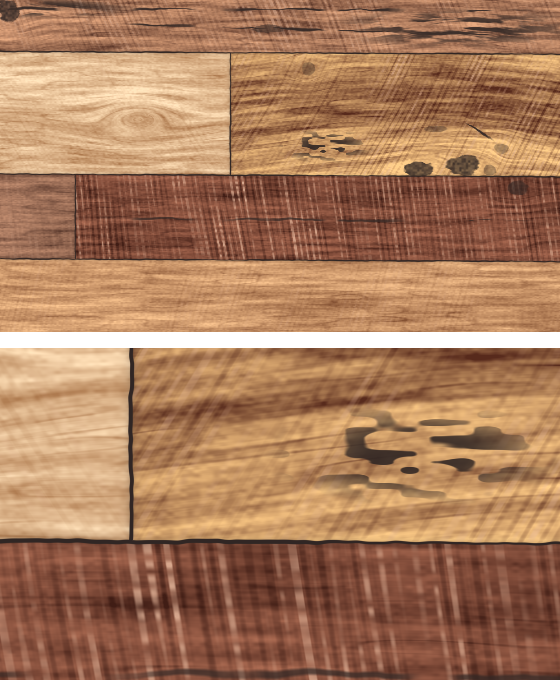
Top: the whole. Bottom: its middle third, enlarged.
This texture is drawn by a Shadertoy shader. Its source:

```glsl
// Reclaimed oak planks in four rows, with saw marks, knots, cracks and dark seams.
#define SEAM_ROWS vec3(0.845, 0.476, 0.2205) // heights of the long seams
#define SEAM_ENDS vec2(0.694, 0.227)         // butt joints in rows two and three
#define SEAM_WIDTH 0.0022
#define TILT 0.005
#define GRAIN 1.15
#define STREAK 0.6
#define FIBRE 0.34
#define SAW_PITCH 58.0
#define GRIT 0.26
#define CHAR_COLOR vec3(0.19, 0.15, 0.14)
#define SAW_GLINT vec3(0.92, 0.74, 0.63)

// Colours and saw marks (lean, strength) of each board
const vec3 DARK[6] = vec3[6](
    vec3(.39, .24, .18), vec3(.69, .49, .32), vec3(.42, .24, .16),
    vec3(.36, .23, .18), vec3(.30, .15, .11), vec3(.57, .37, .24));
const vec3 PALE[6] = vec3[6](
    vec3(.84, .61, .46), vec3(.98, .85, .69), vec3(.94, .74, .49),
    vec3(.72, .52, .41), vec3(.62, .38, .29), vec3(.93, .72, .52));
const vec2 SAW[6] = vec2[6](
    vec2(.40, .50), vec2(.60, .14), vec2(-.52, .62),
    vec2(.10, .15), vec2(.13, .85), vec2(-.30, .22));

// Knots: centre, then radii
const int KNOTS = 9;
const vec4 KNOT[KNOTS] = vec4[KNOTS](
    vec4(.928, .793, .020, .022), vec4(1.31, .612, .036, .010),
    vec4(1.26, .490, .046, .024), vec4(1.397, .502, .052, .034),
    vec4(1.511, .552, .025, .018), vec4(.808, .913, .055, .014),
    vec4(.026, .970, .035, .036), vec4(1.56, .435, .035, .024),
    vec4(1.474, .487, .022, .018));

float hash(vec2 p) { return fract(sin(dot(p, vec2(127.1, 311.7))) * 43758.5453); }

float noise(vec2 p) {
    vec2 i = floor(p), f = fract(p);
    f = f * f * (3.0 - 2.0 * f);
    return mix(mix(hash(i), hash(i + vec2(1, 0)), f.x),
               mix(hash(i + vec2(0, 1)), hash(i + vec2(1, 1)), f.x), f.y);
}

float fbm(vec2 p) {
    float sum = 0.0;
    for (float amp = 0.533; amp > 0.05; amp *= 0.5) {
        sum += amp * noise(p);
        p = p * 2.03 + 11.7;
    }
    return sum;
}

int boardAt(vec2 p) {
    float y = p.y + TILT * p.x;
    if (y > SEAM_ROWS.x) return 0;
    if (y > SEAM_ROWS.y) return p.x < SEAM_ENDS.x ? 1 : 2;
    if (y > SEAM_ROWS.z) return p.x < SEAM_ENDS.y ? 3 : 4;
    return 5;
}

float seamDistance(vec2 p, int id) {
    vec3 rows = abs(p.y + TILT * p.x - SEAM_ROWS);
    float d = min(rows.x, min(rows.y, rows.z));
    if (id == 1 || id == 2) d = min(d, abs(p.x - SEAM_ENDS.x));
    if (id == 3 || id == 4) d = min(d, abs(p.x - SEAM_ENDS.y));
    return d;
}

// Soft-edged oval: 1 inside, 0 outside
float oval(vec2 p, vec2 centre, vec2 radii) {
    return 1.0 - smoothstep(0.3, 1.2, length((p - centre) / radii));
}

// Broken, wandering split along the line y = height
float crack(vec2 p, float height) {
    float wander = 0.016 * (fbm(vec2(p.x * 12.0, height * 50.0)) - 0.5);
    float width = 0.008 * noise(vec2(p.x * 11.0, height * 90.0));
    float gate = smoothstep(0.2, 0.5, noise(vec2(p.x * 16.0, 3.7)));
    return gate * (1.0 - smoothstep(0.3 * width, width + 0.001, abs(p.y - height - wander)));
}

void mainImage(out vec4 fragColor, in vec2 fragCoord) {
    vec2 p = fragCoord / iResolution.y;
    vec2 edge = p + 0.002 * (vec2(noise(p.yy * 60.0), noise(p.xx * 50.0)) - 0.5);
    int id = boardAt(edge);
    vec2 seed = vec2(17.3, 7.9) * float(id);

    // Grain flows around the knots
    float flow = p.y + 0.02 * (noise(p * vec2(3, 6) + seed) - 0.5);
    float charred = 0.0;
    for (int i = 0; i < KNOTS; i++) {
        if (boardAt(KNOT[i].xy) != id) continue;
        vec2 d = (p - KNOT[i].xy) / KNOT[i].zw;
        flow -= 0.8 * d.y * KNOT[i].w * exp(-0.2 * dot(d, d));
        float rim = length(d) + 0.6 * (fbm(p * vec2(40, 70)) - 0.5);
        float depth = clamp(900.0 * KNOT[i].z * KNOT[i].w, 0.45, 1.0);
        charred = max(charred, depth * (1.0 - smoothstep(0.8, 1.0, rim)) * (0.65 + 0.35 * noise(p * 150.0)));
    }
    vec2 ring = (p - vec2(0.415, 0.64)) / vec2(0.16, 0.07);
    if (id == 1) flow = mix(flow, 0.6 + 0.07 * length(ring), exp(-dot(ring, ring)));
    if (id == 2) flow += 0.15 * pow(p.x - 1.2, 2.0);

    // Tone: 0 is dark wood, 1 is pale wood
    float tone = 0.58 + GRAIN * (fbm(vec2(p.x * 7.0, flow * 85.0) + seed) - 0.5)
               + STREAK * (fbm(vec2(p.x * 1.6, flow * 13.0) + seed) - 0.5);
    if (id == 2) { // dark heartwood band
        float ragged = abs(flow - 0.71) + 0.08 * (fbm(p * vec2(5, 9)) - 0.5);
        tone += 0.2 - 0.46 * (1.0 - smoothstep(0.05, 0.14, ragged));
    }
    // Thin dark fibres and grit
    float vein = 1.0 - abs(2.0 * noise(vec2(p.x * 9.0, flow * 75.0) + seed) - 1.0);
    tone -= FIBRE * (smoothstep(0.75, 1.0, vein) * noise(p * vec2(14, 40)) - 0.1);
    tone += GRIT * (noise(p * vec2(150, 260)) - 0.5);

    // Saw marks: grooves and glinting ridges, broken up by the grain
    float along = p.x + SAW[id].x * p.y + 0.03 * noise(p * 3.0 + seed);
    float tooth = mix(0.5 + 0.5 * sin(6.2832 * SAW_PITCH * along), noise(vec2(along * 125.0, p.y * 4.0)), 0.55);
    float worn = noise(vec2(along * 12.0, p.y * 5.0) + seed);
    float ridge = smoothstep(0.55, 0.8, tooth) * worn * noise(vec2(p.x * 45.0, flow * 130.0));
    tone -= SAW[id].y * 0.6 * ((1.0 - smoothstep(0.15, 0.42, tooth)) * worn - 0.12);
    vec3 color = mix(DARK[id], PALE[id], clamp(tone, -0.15, 1.15));
    color = mix(color, SAW_GLINT, clamp(SAW[id].y * 1.15 * ridge, 0.0, 0.8));

    // Cracks, scorched smudges and flecks
    float mark = 0.0;
    if (id == 0) {
        float scorch = oval(p, vec2(1.38, 0.915), vec2(0.38, 0.06)) + oval(p, vec2(0.1, 0.975), vec2(0.3, 0.03));
        mark = scorch * smoothstep(0.42, 0.62, fbm(vec2(p.x * 11.0, flow * 75.0)));
        mark = max(mark, crack(p, 0.974 - 0.004 * p.x));
        mark = max(mark, crack(p, 0.941 - 0.03 * p.x) * step(0.35, p.x));
    } else if (id == 2) {
        mark = crack(p, 0.645 - 1.9 * pow(p.x - 1.3, 2.0)) * step(abs(p.x - 1.38), 0.14);
        float fleck = smoothstep(0.6, 0.72, noise(vec2(p.x * 38.0, p.y * 125.0)));
        mark = max(mark, fleck * oval(p, vec2(0.98, 0.56), vec2(0.14, 0.05)));
    } else if (id == 4) mark = 0.8 * crack(p, 0.345 - 0.007 * p.x);
    color = mix(color, CHAR_COLOR, 0.9 * clamp(max(charred, mark), 0.0, 1.0));

    // Seams of uneven width with a soft shadow
    float d = seamDistance(edge, id), px = 0.7 / iResolution.y;
    float gap = SEAM_WIDTH * (0.35 + 0.8 * noise(p * 14.0));
    color *= 1.0 - 0.22 * exp(-d / 0.004);
    color = mix(CHAR_COLOR, color, smoothstep(gap - px, gap + px, d));
    fragColor = vec4(clamp(color, 0.0, 1.0), 1.0);
}
```
